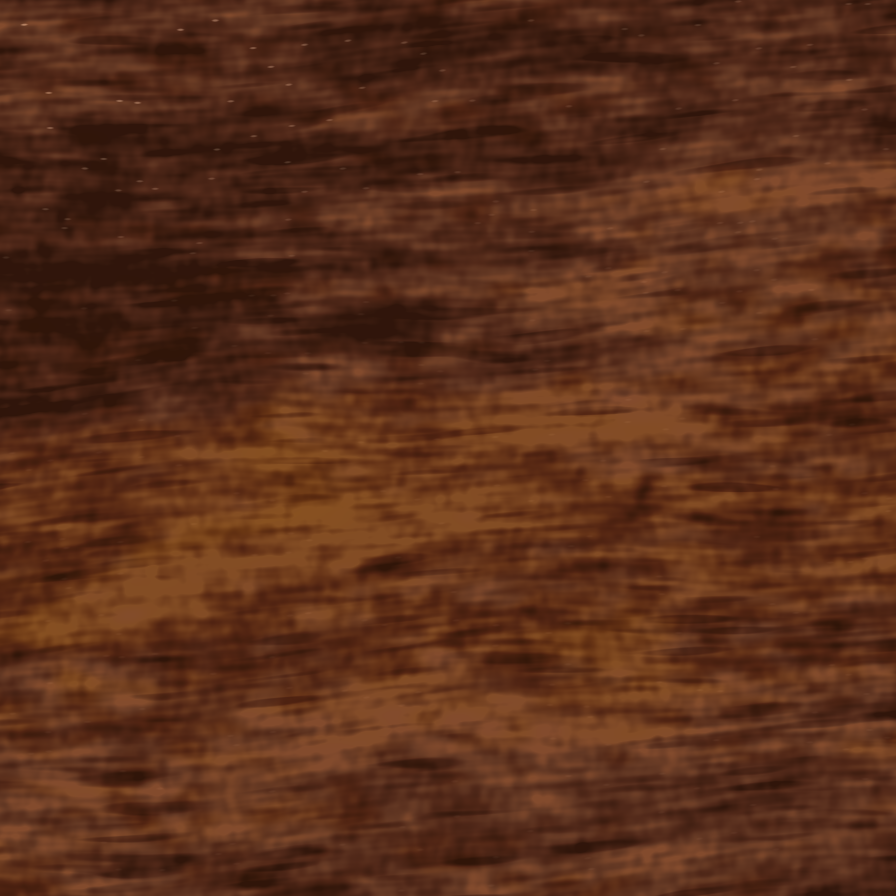
A WebGL 2 fragment shader for this texture:

```glsl
#version 300 es
precision highp float;
// Dark stained wood with a nearly level, slightly rising grain.
// Stretched cellular noise is layered into bands, mottling, fibres and pores;
// the summed tone then picks a colour from a warm and a dull brown ramp.
#define GRAIN_SLOPE 0.055
#define GRAIN_WAVE 0.006
#define BAND_SCALE vec2(1.7, 7.5)
#define MOTTLE_SCALE vec2(11.0, 27.0)
#define FIBRE_SCALE vec2(9.0, 82.0)
#define FINE_SCALE vec2(24.0, 165.0)
#define PORE_SCALE vec2(13.0, 120.0)
#define CHATTER_SCALE vec2(105.0, 85.0)
#define SPECK_SCALE vec2(48.0, 90.0)
#define CONTRAST 1.3
#define PORE_DEPTH 1.25
#define AMBER_AMOUNT 0.65

uniform vec2 u_resolution;
out vec4 fragColor;

vec3 hash3(vec2 p) {
  vec3 q = fract(vec3(p.xyx) * vec3(0.1031, 0.1030, 0.0973));
  q += dot(q, q.yxz + 33.33);
  return fract((q.xxy + q.yzz) * q.zyx);
}

// Cellular noise: one jittered soft spot of random weight per cell, about -1..1
float cellNoise(vec2 p, float seed) {
  vec2 cell = floor(p);
  float sum = 0.0;
  for (int j = -1; j <= 1; j++) {
    for (int i = -1; i <= 1; i++) {
      vec2 id = cell + vec2(i, j);
      vec3 h = hash3(id + seed * 17.0);
      vec2 d = p - id - h.xy;
      float k = max(0.0, 1.0 - dot(d, d));
      sum += (2.0 * h.z - 1.0) * k * k;
    }
  }
  return sum;
}

// Four-colour ramp with stops spaced by the share of each tone
vec3 ramp(float z, vec3 deep, vec3 mid, vec3 light, vec3 pale) {
  vec3 c = mix(deep, mid, clamp((z + 1.34) / 1.06, -0.9, 1.0));
  c = mix(c, light, clamp(z + 0.28, 0.0, 1.0));
  return mix(c, pale, clamp((z - 0.72) / 1.03, 0.0, 1.25));
}

// Sparse pale glints lying along the grain
float specks(vec2 q) {
  vec2 p = q * SPECK_SCALE;
  vec3 h = hash3(floor(p) + 71.0);
  vec2 d = (fract(p) - 0.3 - 0.4 * h.xy) / vec2(0.26, 0.17);
  return step(0.94, h.z) * (1.0 - smoothstep(0.2, 1.0, length(d)));
}

void main() {
  vec2 uv = gl_FragCoord.xy / min(u_resolution.x, u_resolution.y);

  // Grain space: tilted and gently waving
  vec2 q = uv;
  q.y -= GRAIN_SLOPE * uv.x;
  q.y += GRAIN_WAVE * (sin(5.0 * uv.x + 7.0 * uv.y) + 0.5 * sin(13.0 * uv.x - 9.0 * uv.y));

  // Large shapes, ragged by the mottling
  float mottle = cellNoise(q * MOTTLE_SCALE, 2.0);
  float patches = cellNoise(q * MOTTLE_SCALE * vec2(2.6, 2.2), 3.0);
  vec2 ragged = q + vec2(0.03, 0.007) * vec2(mottle, patches);
  float band = cellNoise(ragged * BAND_SCALE, 5.0);
  float streak = cellNoise(ragged * BAND_SCALE * vec2(1.5, 3.2), 6.0);

  // Fine structure along and across the grain
  float fibre = cellNoise(q * FIBRE_SCALE, 7.0);
  float fine = cellNoise(q * FINE_SCALE, 8.0);
  float chatter = cellNoise(q * CHATTER_SCALE, 9.0);
  float pores = smoothstep(0.3, 1.0, -cellNoise(q * PORE_SCALE, 10.0));

  float tone = 0.75 * band + 0.65 * streak + 0.5 * mottle + 0.55 * patches
             + 0.6 * fibre + 0.6 * fine + 0.45 * chatter;
  tone = CONTRAST * tone + 0.12 - PORE_DEPTH * pores;

  // The heart of the board is lighter and warmer than its upper and lower parts
  float heart = exp(-pow((q.y - 0.37) / 0.2, 2.0));
  tone += 0.5 * heart - 0.18;

  // Amber rims where the broad bands cross a level
  float rim = exp(-pow((band - 0.08) / 0.14, 2.0)) * smoothstep(-0.3, 0.6, streak + mottle);
  float amber = AMBER_AMOUNT * rim * heart;
  tone += 0.8 * amber;

  // A small slanted dark knot
  vec2 k = uv - vec2(0.72, 0.457);
  k.x -= 0.3 * k.y;
  tone -= 2.2 * exp(-dot(k * vec2(130.0, 65.0), k * vec2(130.0, 65.0)));

  // Colour
  vec3 warm = ramp(tone, vec3(0.25, 0.11, 0.05), vec3(0.32, 0.14, 0.07),
                   vec3(0.40, 0.20, 0.09), vec3(0.49, 0.28, 0.13));
  vec3 dull = ramp(tone, vec3(0.25, 0.12, 0.07), vec3(0.32, 0.16, 0.10),
                   vec3(0.39, 0.22, 0.14), vec3(0.49, 0.28, 0.17));
  float dullness = smoothstep(0.15, 0.85, 0.8 - 0.65 * heart + 0.3 * patches - 0.25 * streak);
  vec3 colour = mix(warm, dull, dullness);
  colour += amber * vec3(0.03, 0.025, -0.02);

  // Glints gather toward the upper left
  float sheen = smoothstep(0.6, 1.0, uv.y) * (1.0 - 0.75 * smoothstep(0.1, 0.6, uv.x));
  colour += specks(q) * (0.03 + 0.28 * sheen) * vec3(0.9, 0.85, 0.75);

  fragColor = vec4(clamp(colour, 0.0, 1.0), 1.0);
}
```
